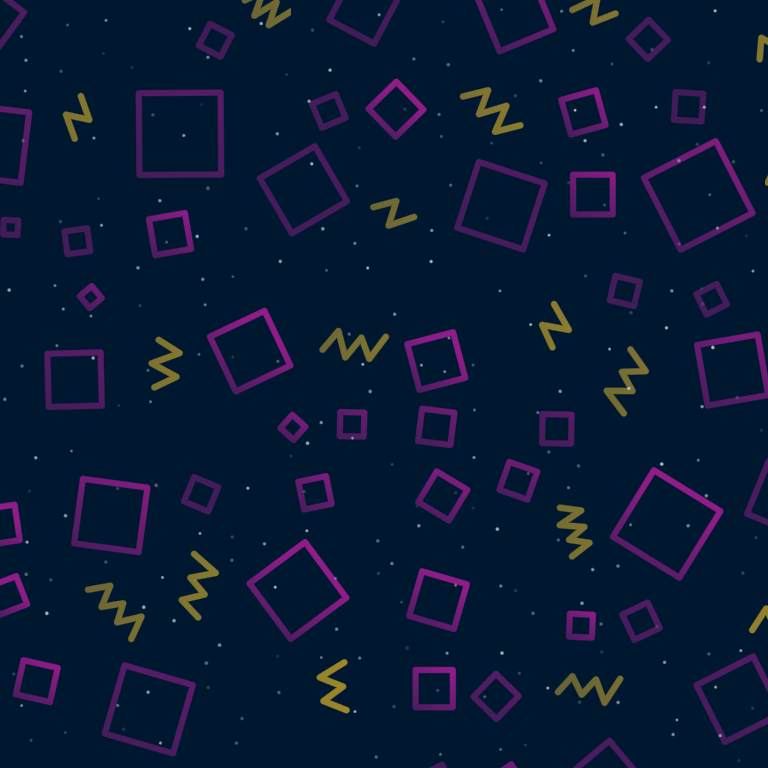
A Shadertoy shader for this pattern:

```glsl
const vec3 NIGHT = vec3(0.0, 0.09, 0.19);
const vec3 PURPLE = vec3(0.26, 0.11, 0.35);
const vec3 MAGENTA = vec3(0.56, 0.11, 0.53);
const vec3 OLIVE = vec3(0.41, 0.39, 0.21);
const vec3 GOLD = vec3(0.62, 0.54, 0.16);
const vec3 STAR = vec3(0.78, 0.84, 0.88);

const float BLOCKS = 4.0;          // layout blocks per canvas height
const float SPLIT_MIN = 0.55;      // share of a block given to its large part
const float SPLIT_MAX = 0.74;
const float FILL = 0.88;           // share of parts that hold a shape
const float STROKE = 0.0040;       // half width of the lines
const float MIN_SQUARE = 0.0085;   // smallest half side
const float ZIG_STEP = 0.0155;     // advance per zigzag segment
const float ZIG_HEIGHT = 0.0155;   // half height of a zigzag
const float STAR_CELLS = 18.0;
const float STAR_FILL = 0.68;
const float STAR_RADIUS = 0.0021;
const float TAU = 6.2831853;

float hash(vec2 p, float seed) {
    return fract(sin(dot(p, vec2(127.1, 311.7)) + seed * 74.7) * 43758.5453);
}

mat2 rotation(float a) {
    float c = cos(a), s = sin(a);
    return mat2(c, -s, s, c);
}

float boxDistance(vec2 p, float halfSide) {
    vec2 d = abs(p) - halfSide;
    return length(max(d, 0.0)) + min(max(d.x, d.y), 0.0);
}

float segmentDistance(vec2 p, vec2 a, vec2 b) {
    vec2 pa = p - a, ba = b - a;
    return length(pa - ba * clamp(dot(pa, ba) / dot(ba, ba), 0.0, 1.0));
}

vec2 zigzagPoint(int i, float count, float stride, vec2 key) {
    float side = mod(float(i), 2.0) * 2.0 - 1.0;
    float height = ZIG_HEIGHT * mix(0.65, 1.2, hash(key, 20.0 + float(i)));
    return vec2((float(i) - 0.5 * count) * stride, side * height);
}

float zigzagDistance(vec2 p, float count, float stride, vec2 key) {
    float d = 1.0;
    for (int i = 0; i < 6; i++) {
        if (float(i) >= count) break;
        d = min(d, segmentDistance(p, zigzagPoint(i, count, stride, key),
                                   zigzagPoint(i + 1, count, stride, key)));
    }
    return d;
}

// Coverage of a shape edge, one pixel wide
float cover(float d, float pixel) {
    return clamp(0.5 - d / pixel, 0.0, 1.0);
}

// Each block is cut into four unequal parts, each holding one shape
vec3 drawShapes(vec3 color, vec2 uv, float pixel) {
    vec2 grid = uv * BLOCKS + vec2(0.0, 0.37);
    grid.x += hash(vec2(floor(grid.y), 3.0), 1.0);
    vec2 block = floor(grid);
    vec2 local = grid - block;

    vec2 cut = mix(vec2(SPLIT_MIN), vec2(SPLIT_MAX), vec2(hash(block, 2.0), hash(block, 3.0)));
    cut = mix(cut, 1.0 - cut, step(0.5, vec2(hash(block, 4.0), hash(block, 5.0))));
    vec2 part = step(cut, local);
    vec2 size = mix(cut, 1.0 - cut, part) / BLOCKS;
    vec2 p = local / BLOCKS - part * cut / BLOCKS - 0.5 * size;

    vec2 key = block * 2.0 + part;
    if (hash(key, 6.0) > FILL) return color;

    float room = 0.5 * min(size.x, size.y);
    vec2 jitter = vec2(hash(key, 7.0), hash(key, 8.0)) - 0.5;
    mat2 turn = rotation(TAU * hash(key, 9.0));
    float tone = hash(key, 10.0);
    bool oblong = max(size.x, size.y) > 0.5 / BLOCKS && room < 0.25 / BLOCKS;
    bool zigzag = oblong && (size.x > size.y) == (hash(block, 11.0) > 0.5);

    if (zigzag) {
        float count = 3.0 + floor(4.0 * hash(key, 12.0));
        float stride = min(ZIG_STEP, 1.7 * room / count);
        p -= jitter * max(size - 2.0 * room, 0.0);
        float d = zigzagDistance(turn * p, count, stride, key) - STROKE * 1.05;
        float light = clamp(tone + p.x * 4.0, 0.0, 1.0);
        return mix(color, mix(OLIVE, GOLD, light), cover(d, pixel));
    }

    float fit = room / sqrt(2.0) * mix(oblong ? 0.5 : 0.6, 1.0, hash(key, 13.0));
    float halfSide = max(fit - STROKE, MIN_SQUARE);
    float reach = halfSide * sqrt(2.0) + STROKE;
    p -= jitter * max(size - 2.0 * reach, 0.0);
    float d = abs(boxDistance(turn * p, halfSide)) - STROKE;
    float slope = dot(p, vec2(0.5, 0.8)) / reach;
    float light = clamp(tone * tone * (0.8 + 0.7 * slope), 0.0, 1.0);
    return mix(color, mix(PURPLE, MAGENTA, light), cover(d, pixel));
}

vec3 drawStars(vec3 color, vec2 uv, float pixel) {
    vec2 cell = floor(uv * STAR_CELLS);
    if (hash(cell, 31.0) > STAR_FILL) return color;
    vec2 spot = mix(vec2(0.08), vec2(0.92), vec2(hash(cell, 32.0), hash(cell, 33.0)));
    float radius = STAR_RADIUS * mix(0.8, 1.1, hash(cell, 34.0));
    float d = length(uv - (cell + spot) / STAR_CELLS) - radius;
    float glow = mix(0.12, 0.85, hash(cell, 35.0));
    return mix(color, STAR, glow * cover(d, pixel));
}

void mainImage(out vec4 fragColor, in vec2 fragCoord) {
    vec2 uv = fragCoord / iResolution.y;
    float pixel = 1.3 / iResolution.y;
    vec3 color = drawShapes(NIGHT, uv, pixel);
    fragColor = vec4(drawStars(color, uv, pixel), 1.0);
}
```
